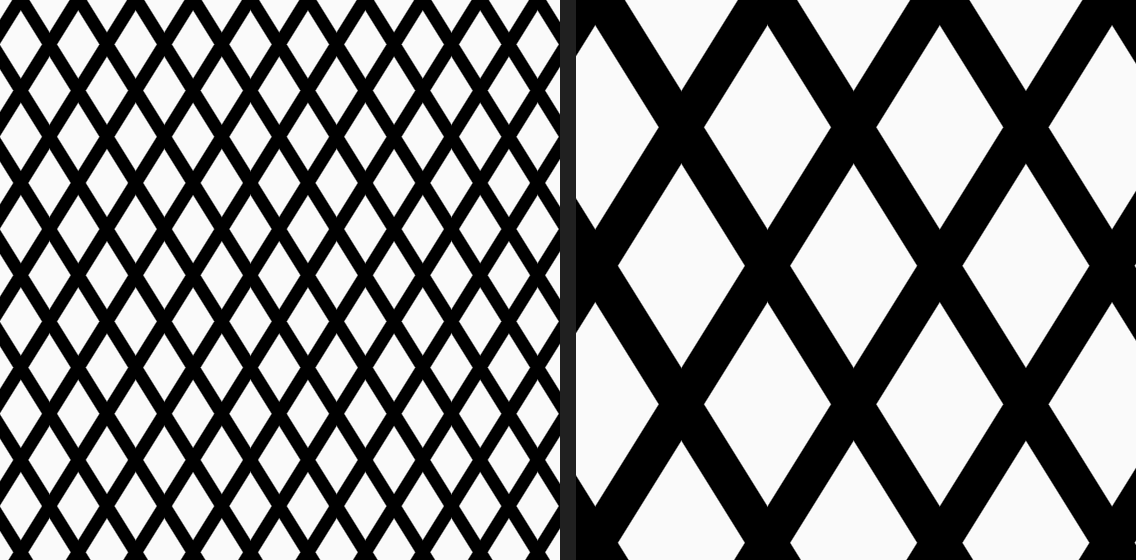
Left: the whole. Right: its middle third, enlarged.
A Shadertoy shader for this pattern:

```glsl
// Diamond lattice: two mirrored families of thick black diagonal bars over
// an off-white ground. Each family is a repeated distance to parallel lines,
// and the nearer of the two gives the smoothed edge.

const vec2  PERIOD     = vec2(0.10254, 0.16488); // diamond spacing, across and down
const vec2  CROSSING   = vec2(0.4986, 0.5909);   // one point where bars cross
const float BAR_WIDTH  = 0.0229;                 // measured across the bar
const float EDGE_PIXELS = 1.3;                   // width of the smoothed edge
const vec3  GROUND     = vec3(0.98);
const vec3  BAR        = vec3(0.0);

// Distance from a phase to the nearest whole number
vec2 toNearestWhole(vec2 phase) {
    return abs(fract(phase + 0.5) - 0.5);
}

// Signed distance to the lattice bars, negative inside a bar
float latticeDistance(vec2 p) {
    vec2 cell = (p - CROSSING) / PERIOD;
    vec2 phase = vec2(cell.x + cell.y, cell.x - cell.y);
    vec2 offset = toNearestWhole(phase) / length(1.0 / PERIOD);
    return min(offset.x, offset.y) - 0.5 * BAR_WIDTH;
}

void mainImage(out vec4 fragColor, in vec2 fragCoord) {
    vec2 p = fragCoord / iResolution.y;
    float edge = EDGE_PIXELS / iResolution.y;
    float ground = clamp(latticeDistance(p) / edge + 0.5, 0.0, 1.0);
    fragColor = vec4(mix(BAR, GROUND, ground), 1.0);
}
```
